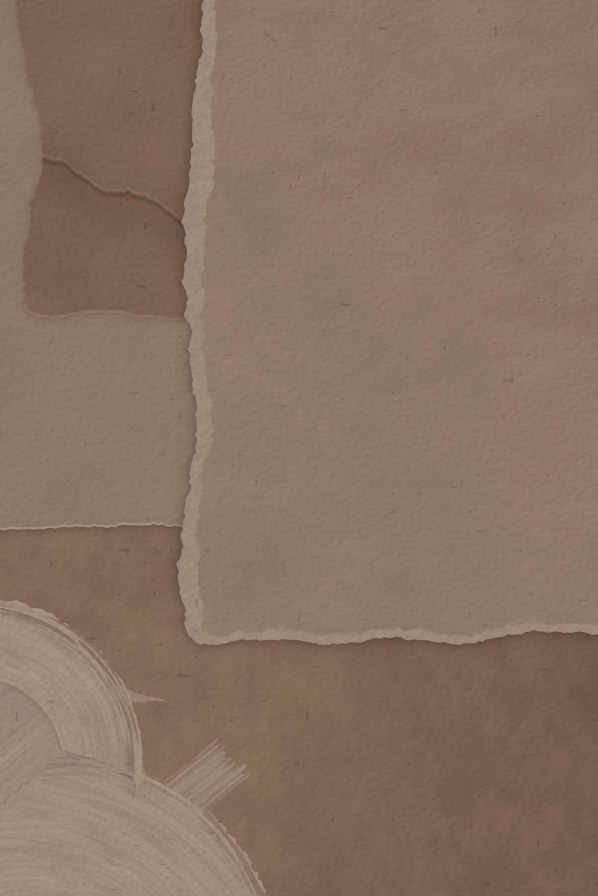
Give the GLSL for this background, as a Shadertoy shader.

```glsl
// Layered torn paper sheets in muted browns with pale dry-brush paint strokes.

const vec3 SHEET = vec3(0.56, 0.47, 0.41);
const vec3 GROUND = vec3(0.515, 0.412, 0.345);
const vec3 UMBER = vec3(0.48, 0.37, 0.31);
const vec3 FIBRE = vec3(0.63, 0.55, 0.49);
const vec3 PAINT = vec3(0.62, 0.54, 0.48);

float hash(vec2 p) {
    vec3 q = fract(p.xyx * 0.1031);
    q += dot(q, q.yzx + 33.33);
    return fract((q.x + q.y) * q.z);
}

float noise(vec2 p) {
    vec2 i = floor(p), f = fract(p);
    f = f * f * (3.0 - 2.0 * f);
    return mix(mix(hash(i), hash(i + vec2(1, 0)), f.x),
               mix(hash(i + vec2(0, 1)), hash(i + vec2(1, 1)), f.x), f.y);
}

float fbm(vec2 p) {
    float sum = 0.0, amp = 0.5;
    for (int i = 0; i < 4; i++) {
        sum += amp * noise(p);
        p = p * 2.03 + 17.0;
        amp *= 0.5;
    }
    return sum;
}

float bump(float x, float centre, float width) {
    float t = (x - centre) / width;
    return exp(-t * t);
}

// Irregular offset along a torn edge
float tear(float t, float seed) {
    return 0.009 * (noise(vec2(t * 38.0, seed)) - 0.5)
         + 0.005 * (noise(vec2(t * 140.0, seed + 9.0)) - 0.5);
}

float cover(float d, float px) { return 1.0 - smoothstep(-px, px, d); }

vec3 shade(vec3 col, float d, float amount, float width) {
    return col * (1.0 - amount * exp(-max(d, 0.0) / width));
}

// Intersection of two half planes with a rounded corner
float corner(float a, float b, float r) {
    vec2 q = vec2(a, b) + r;
    return min(max(q.x, q.y), 0.0) + length(max(q, 0.0)) - r;
}

// Straight dab with bristly ends
float dab(vec2 p, vec2 centre, vec2 dir, vec2 halfSize) {
    vec2 q = p - centre;
    q = vec2(dot(q, dir), dot(q, vec2(-dir.y, dir.x)));
    float rag = 0.035 * (noise(vec2(q.y * 230.0, q.x * 9.0)) - 0.5);
    return max(abs(q.x) - halfSize.x + rag, abs(q.y) - halfSize.y + 0.3 * rag);
}

// Paint tone: fine ridges across the stroke, slowly changing along it
vec3 bristles(float across, float along) {
    float ridge = noise(vec2(across * 240.0, along * 5.0)) - 0.5;
    float band = noise(vec2(across * 70.0, along * 3.0)) - 0.5;
    return PAINT * (1.0 + 0.09 * ridge + 0.05 * band);
}

// Broken coverage that grows toward the rim of a stroke
float dryRim(float d, float across, float along, float reach) {
    float gap = noise(vec2(across * 300.0, along * 4.0));
    return 1.0 - 0.75 * smoothstep(-reach, 0.0, d) * smoothstep(0.4, 0.65, gap);
}

vec3 paintStrokes(vec3 col, vec2 p, float px) {
    // Short dabs
    float d = dab(p, vec2(0.342, 0.195), vec2(0.78, 0.62), vec2(0.058, 0.041));
    float across = dot(p, vec2(-0.62, 0.78));
    col = mix(col, bristles(across, p.x), 0.85 * cover(d, px) * dryRim(d, across, p.x, 0.035));
    float taper = 0.011 * smoothstep(0.28, 0.19, p.x);
    d = dab(p, vec2(0.227, 0.335), vec2(0.985, -0.17), vec2(0.045, 0.002 + taper));
    col = mix(col, PAINT, 0.7 * cover(d, px));

    // Under-painting inside the upper arc
    vec2 upper = p - vec2(-0.04, 0.22);
    float r = length(upper), a = atan(upper.y, upper.x);
    across = dot(p, vec2(-0.64, 0.77));
    col = mix(col, bristles(across, p.x) * 0.98, cover(r - 0.24, px));

    // Lower stroke, cut by a diagonal seam
    vec2 lower = p - vec2(0.117, -0.121);
    float lr = length(lower), la = atan(lower.y, lower.x);
    float rag = 0.008 * (noise(vec2(la * 45.0, 3.0)) - 0.5);
    float rim = lr - 0.35 + rag;
    d = max(rim, (p.y - 0.152 - 0.837 * p.x) * 0.77 + rag);
    col = mix(col, shade(col, d, 0.12, 0.006), cover(r - 0.26, px));
    across = mix(lr, dot(p, vec2(0.6, 0.8)), 0.4);
    col = mix(col, bristles(across, la), cover(d, px) * dryRim(rim, lr, la, 0.045));

    // Upper stroke, narrowing as it sweeps down
    float inner = 0.145 + 0.125 * (1.0 - smoothstep(-0.14, 0.2, a));
    rim = r - 0.28 + 0.007 * (noise(vec2(a * 30.0, 7.0)) - 0.5);
    d = max(max(rim, inner - r), -a - 0.2);
    col = mix(col, shade(col, d, 0.13, 0.005), cover(r - 0.27, px));
    return mix(col, bristles(r, a) * 1.01, cover(d, px) * dryRim(rim, r, a, 0.045));
}

void mainImage(out vec4 fragColor, in vec2 fragCoord) {
    vec2 p = fragCoord / iResolution.xy * vec2(1.0, 1.5);
    float px = 0.75 / iResolution.x;
    float mottle = fbm(p * 9.0) - 0.47;

    // Ground sheet, darker toward the lower right
    vec3 col = mix(GROUND, UMBER * 0.97, smoothstep(0.3, 1.1, p.x + 0.4 * (0.4 - p.y)));
    col *= 1.0 + 0.16 * mottle + 0.10 * (fbm(p * vec2(50.0, 35.0)) - 0.47);
    col = paintStrokes(col, p, px);

    // Pale sheet on the left
    float d = 0.611 + 0.008 * smoothstep(0.0, 0.2, p.x) + 0.6 * tear(p.x, 2.0) - p.y;
    col = shade(col, d, 0.2, 0.007);
    vec3 paper = SHEET * (0.985 + 0.09 * mottle);
    col = mix(col, mix(paper, FIBRE, cover(-d - 0.004, px)), cover(d, px));

    // Dark strip with a crease
    float side = 0.04 + 0.034 * bump(p.y, 1.25, 0.1) - 0.012 * smoothstep(1.38, 1.48, p.y);
    float foot = 0.964 + 0.014 * bump(p.x, 0.17, 0.05) + 0.015 * bump(p.x, 0.03, 0.025);
    d = corner(side + tear(p.y, 5.0) - p.x, foot + 0.7 * tear(p.x, 6.0) - p.y, 0.015);
    col = shade(col, d, 0.12, 0.005);
    paper = mix(UMBER, GROUND, 0.25 + 0.3 * bump(p.y, 1.4, 0.1)) * (1.0 + 0.2 * mottle);
    float crease = p.y - 1.232 + 0.4 * (p.x - 0.07) + 0.006 * sin(p.x * 45.0) - tear(p.x, 8.0);
    paper *= 1.0 + 0.12 * bump(crease, 0.003, 0.003) - 0.17 * bump(crease, -0.004, 0.005);
    paper *= 1.0 - 0.06 * bump(crease, -0.03, 0.04);
    float lip = cover(-d - 0.005, px) * smoothstep(0.04, 0.0, p.y - foot);
    col = mix(col, mix(paper, SHEET, 0.75 * lip), cover(d, px));

    // Large sheet: its fibrous torn border, then its face
    float left = 0.308 + 0.03 * smoothstep(1.1, 1.5, p.y) + 0.019 * bump(p.y, 0.81, 0.14)
               - 0.010 * bump(p.y, 0.56, 0.07) + tear(p.y, 11.0);
    float base = 0.427 + 0.004 * cos((p.x - 0.45) * 29.0)
               + 0.017 * smoothstep(0.78, 0.95, p.x) + 0.6 * tear(p.x, 13.0);
    d = corner(left - p.x, base - p.y, 0.035);
    col = shade(col, d, 0.22, 0.009);
    float rimX = 0.023 + 0.016 * bump(p.y, 1.2, 0.16) + 0.013 * bump(p.y, 0.53, 0.06);
    float face = corner(left + rimX + tear(p.y, 21.0) - p.x,
                        base + 0.015 + 0.7 * tear(p.x, 23.0) - p.y, 0.02);
    vec3 border = FIBRE * (0.97 + 0.1 * (fbm(p * 90.0) - 0.47));
    vec3 warm = vec3(0.555, 0.457, 0.395);
    paper = mix(SHEET, warm, smoothstep(0.7, 1.6, p.x * 0.6 + p.y * 0.7));
    paper *= 1.0 + 0.10 * mottle + 0.05 * (fbm(p * vec2(24.0, 45.0)) - 0.47);
    col = mix(col, mix(border, paper, cover(face, 2.0 * px)), cover(d, px));

    // Embossed paper grain and sparse dark fibres
    vec2 g = p * vec2(150.0, 190.0);
    col *= 1.0 + 0.10 * (fbm(g) - fbm(g + vec2(0.5, -0.6)));
    col *= 1.0 - 0.12 * smoothstep(0.93, 0.99, noise(p * vec2(70.0, 95.0) + 40.0));
    fragColor = vec4(col, 1.0);
}
```
